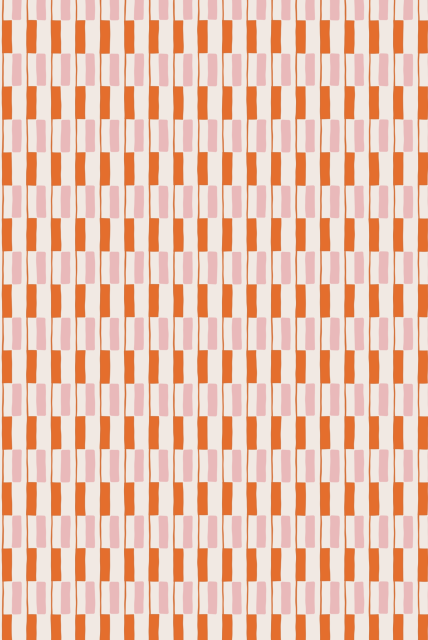
Write a WebGL 2 fragment shader that draws this pattern.

```glsl
#version 300 es
precision highp float;

uniform vec2 u_resolution;
out vec4 fragColor;

// All lengths are fractions of the canvas height
const vec2 PITCH = vec2(0.03822, 0.10313);
const vec2 ORIGIN = vec2(0.0034, -0.0115);
const vec2 ORANGE_HALF = vec2(0.0077, 0.0259);
const vec2 PINK_HALF = vec2(0.0073, 0.0253);
const float LINE_HALF = 0.0011;
const float WOBBLE = 0.00055;

const vec3 CREAM = vec3(0.945, 0.914, 0.890);
const vec3 PINK = vec3(0.914, 0.725, 0.729);
const vec3 ORANGE = vec3(0.894, 0.430, 0.176);
const vec3 RUST = vec3(0.830, 0.440, 0.220);

// Layered sines give a smooth hand-drawn drift in -1..1
float sway(float t, float seed) {
    return 0.55 * sin(t * 61.0 + seed * 2.4)
         + 0.30 * sin(t * 143.0 + seed * 5.1)
         + 0.15 * sin(t * 317.0 + seed * 1.7);
}

// Index of the repeat whose centre lies nearest to p
vec2 cellIndex(vec2 p, vec2 center, vec2 pitch) {
    return floor((p - center) / pitch + 0.5);
}

float roundedBox(vec2 q, vec2 halfSize, float radius) {
    vec2 d = abs(q) - halfSize + radius;
    return length(max(d, 0.0)) + min(max(d.x, d.y), 0.0) - radius;
}

// Repeated block with uneven edges and a slightly different size per cell
float paintedBlock(vec2 p, vec2 center, vec2 halfSize, float radius, float wobble) {
    vec2 id = cellIndex(p, center, PITCH);
    vec2 q = p - center - id * PITCH;
    float seed = id.x * 1.9 + id.y * 3.7;
    q.x += wobble * sway(p.y, id.x);
    q.y += wobble * sway(p.x, seed);
    vec2 growth = vec2(sway(p.y, seed + 4.0), sway(p.x, seed + 8.0));
    return roundedBox(q, halfSize + 0.6 * wobble * growth, radius);
}

// Continuous vertical stroke sharing the drift of its column
float paintedLine(vec2 p, float center, float halfWidth, float wobble) {
    float column = cellIndex(p, vec2(center), PITCH).x;
    float x = p.x - center - column * PITCH.x + wobble * sway(p.y, column);
    return abs(x) - halfWidth * (1.0 + 0.2 * sway(p.y, column * 3.0 + 2.0));
}

float coverage(float d, float softness) {
    return 1.0 - smoothstep(-softness, softness, d);
}

void main() {
    vec2 p = gl_FragCoord.xy / u_resolution.y;
    float softness = 0.75 / u_resolution.y;

    // Orange and pink blocks alternate by half a repeat down each column
    vec2 orangeCenter = ORIGIN + vec2(ORANGE_HALF.x, 0.25 * PITCH.y);
    vec2 pinkCenter = ORIGIN + vec2(2.0 * ORANGE_HALF.x + PINK_HALF.x, 0.75 * PITCH.y);
    float pinkDist = paintedBlock(p, pinkCenter, PINK_HALF, 0.0026, WOBBLE);
    float orangeDist = paintedBlock(p, orangeCenter, ORANGE_HALF, 0.0012, WOBBLE);
    float lineDist = paintedLine(p, ORIGIN.x + LINE_HALF, LINE_HALF, WOBBLE);

    // Ink gathers a little along the rim of each orange block
    vec3 orangeInk = mix(ORANGE, RUST, smoothstep(-0.0022, 0.0, orangeDist));

    vec3 color = CREAM;
    color = mix(color, PINK, coverage(pinkDist, softness));
    color = mix(color, RUST, coverage(lineDist, softness));
    color = mix(color, orangeInk, coverage(orangeDist, softness));
    fragColor = vec4(color, 1.0);
}
```
